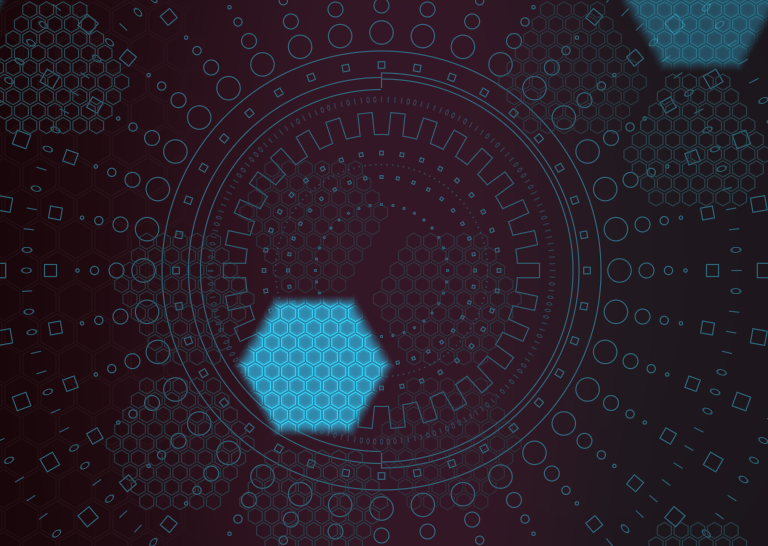
Reproduce this background procedurally as a Shadertoy shader.

```glsl
const float HEIGHT = 546.0;              // design units per canvas height
const float TAU = 6.2831853;
const vec2 RING_CENTER = vec2(-2.5, 2.5);
const float STROKE = 0.6;                // half width of the thin lines
const float SPOKES = 36.0;
const float TEETH = 30.0;

const vec3 MAROON = vec3(0.105, 0.025, 0.04);
const vec3 PLUM = vec3(0.205, 0.092, 0.15);
const vec3 SLATE = vec3(0.125, 0.10, 0.125);
const vec3 TEAL = vec3(0.19, 0.46, 0.55);
const vec3 MESH = vec3(0.17, 0.30, 0.34);
const vec3 GLOW_FILL = vec3(0.19, 0.53, 0.67);
const vec3 GLOW_LINE = vec3(0.20, 0.82, 0.97);

const float CELL_PITCH = 16.7;
const float CELL_APOTHEM = 7.0;
const vec2 CELL_ANCHOR = vec2(-84.5, -57.5);
const vec2 PATCH_ORIGIN = vec2(-67.5, -95.5);
const vec2 PATCH_STEP = vec2(129.0, 73.0);
const float PATCH_APOTHEM = 68.0;

// Patch column, row and strength; negative strength means glowing
const int PATCHES = 13;
const vec3 PATCH[PATCHES] = vec3[](
    vec3(0, 0, -1.0), vec3(3, 5, -0.48), vec3(-3, 5, -0.45),
    vec3(-2, 4, 0.9), vec3(-1, 1, 0.6), vec3(-1, -1, 0.65),
    vec3(0, 2, 0.45), vec3(1, 1, 0.5), vec3(2, 4, 0.55),
    vec3(3, 3, 0.75), vec3(0, -2, 0.65), vec3(1, -1, 0.4), vec3(3, -3, 0.7));

float pixel;                             // size of one pixel in design units

float fill(float d) { return clamp(0.5 - d / pixel, 0.0, 1.0); }
float stroke(float d) { return clamp((STROKE - abs(d)) / pixel + 0.5, 0.0, 1.0); }
float hash(float n) { return fract(sin(n * 127.1) * 4375.85); }

float box(vec2 p, vec2 halfSize) {
    vec2 d = abs(p) - halfSize;
    return length(max(d, 0.0)) + min(max(d.x, d.y), 0.0);
}

// Folds the plane into one sector: x radial, y tangential, z sector index
vec3 sector(vec2 p, float count) {
    float index = round(atan(p.y, p.x) / TAU * count);
    float a = index * TAU / count;
    return vec3(mat2(cos(a), -sin(a), sin(a), cos(a)) * p, index);
}

// Offset from the nearest centre of a honeycomb with upright cells
vec2 honeycomb(vec2 p, float pitch) {
    vec2 s = vec2(1.0, 1.7320508) * pitch;
    vec2 a = mod(p + 0.5 * s, s) - 0.5 * s;
    vec2 b = mod(p, s) - 0.5 * s;
    return dot(a, a) < dot(b, b) ? a : b;
}

float hexRadius(vec2 p) {
    p = abs(p);
    return max(p.x, dot(p, vec2(0.5, 0.8660254)));
}

// Ring of small ovals and radial dashes in random order
float dashRing(vec2 p, float radius, float count, float size) {
    vec3 s = sector(p, count);
    vec2 q = s.xy - vec2(radius, 0.0);
    float oval = (length(q / vec2(1.0, 0.55)) - size) * 0.7;
    float dash = box(q, vec2(size, 0.0));
    return stroke(hash(s.z + radius) < 0.45 ? oval : dash);
}

float dial(vec2 p) {
    float r = length(p);
    vec2 s = sector(p, SPOKES).xy;

    // Solid circles, with a step between the left and right halves
    vec2 halves = p.x < 0.0 ? vec2(193.0, 181.0) : vec2(197.5, 191.5);
    float ink = max(stroke(r - 219.5), max(stroke(r - halves.x), stroke(r - halves.y)));
    ink = max(ink, stroke(box(vec2(p.x, abs(p.y) - 190.0), vec2(0.0, 7.0))));

    // Circles shrinking outward
    for (int i = 0; i < 4; i++) {
        float k = float(i);
        float radius = 238.0 + 29.5 * k - 2.5 * k * k;
        float size = 11.7 - 4.7 * k + 0.45 * k * k;
        ink = max(ink, stroke(length(s - vec2(radius, 0.0)) - size));
    }

    // Rings of squares
    const vec2 SQUARES[6] = vec2[](vec2(66.0, 0.8), vec2(93.5, 1.4), vec2(117.5, 1.8),
        vec2(205.5, 3.3), vec2(331.0, 6.0), vec2(383.0, 7.2));
    for (int i = 0; i < 6; i++)
        ink = max(ink, stroke(box(s - vec2(SQUARES[i].x, 0.0), vec2(SQUARES[i].y))));

    // Toothed wheel
    vec2 tooth = sector(p, TEETH).xy;
    float gear = min(r - 136.0, box(tooth - vec2(138.0, 0.0), vec2(20.0, 7.2)));
    ink = max(ink, 0.9 * stroke(gear));

    // Fine dots and dashes
    ink = max(ink, 0.6 * fill(length(sector(p, 120.0).xy - vec2(106.0, 0.0)) - 0.8));
    ink = max(ink, 0.5 * dashRing(p, 171.0, 160.0, 2.3));
    ink = max(ink, 0.9 * dashRing(p, 355.0, 108.0, 4.6));
    return max(ink, 0.9 * dashRing(p, 418.0, 120.0, 4.6));
}

void mainImage(out vec4 fragColor, in vec2 fragCoord) {
    pixel = HEIGHT / iResolution.y;
    vec2 p = (fragCoord - 0.5 * iResolution.xy) * pixel - RING_CENTER;

    // Backdrop
    vec3 color = mix(MAROON, PLUM, smoothstep(-430.0, 10.0, p.x));
    color = mix(color, SLATE, smoothstep(60.0, 290.0, p.x));
    color *= 1.0 - 0.12 * smoothstep(200.0, 460.0, length(p));
    float faint = stroke(hexRadius(honeycomb(p, 36.0)) - 16.5);
    color += 0.03 * faint * smoothstep(-150.0, -260.0, p.x);

    color = mix(color, TEAL, 0.82 * dial(p));

    // Honeycomb patches
    vec2 cell = honeycomb(p - CELL_ANCHOR, CELL_PITCH);
    float edge = hexRadius(cell) - CELL_APOTHEM;
    float line = stroke(edge);
    for (int i = 0; i < PATCHES; i++) {
        vec2 q = p - PATCH_ORIGIN - PATCH_STEP * PATCH[i].xy;
        float strength = PATCH[i].z;
        if (strength > 0.0) {
            float inside = step(hexRadius((q - cell).yx), PATCH_APOTHEM - 3.0);
            color = mix(color, MESH, line * inside * strength);
        } else {
            float soft = smoothstep(PATCH_APOTHEM + 4.0, PATCH_APOTHEM - 10.0, hexRadius(q.yx));
            vec3 lit = GLOW_FILL * (1.0 - 0.2 * smoothstep(0.3, 1.4, edge));
            lit = mix(lit, GLOW_LINE, max(line, 0.5 * exp(-abs(edge) / 1.5)));
            color = mix(color, lit, -strength * soft);
        }
    }
    fragColor = vec4(color, 1.0);
}
```
